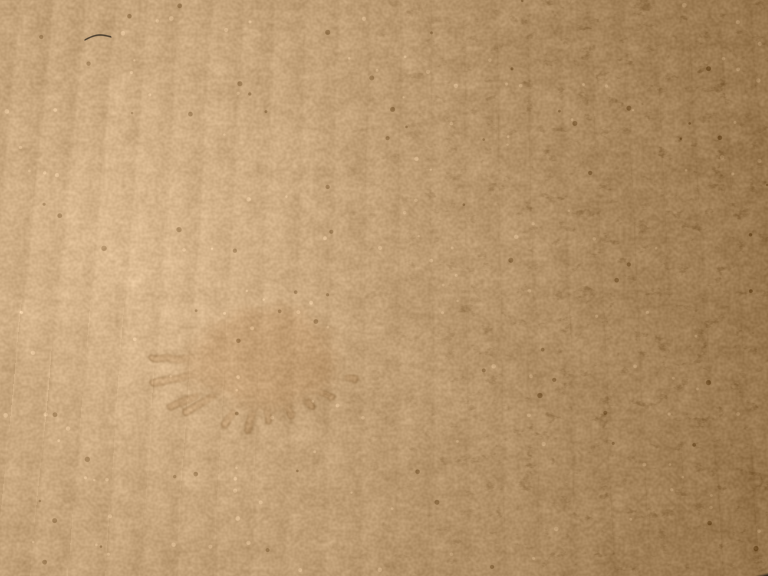
Write a Shadertoy shader that draws this texture.

```glsl
#define SHADE vec3(0.54, 0.41, 0.25)
#define LIT vec3(0.84, 0.71, 0.55)
#define STAIN_TINT vec3(-0.015, -0.035, -0.045)
#define FLUTE_PITCH 0.055
#define FLUTE_FAN 0.15
#define FLUTE_DEPTH 0.11
#define GRAIN 0.30
#define MOTTLE 0.22
#define STAIN_POS vec2(0.46, 0.375)
#define STAIN_SIZE vec2(0.14, 0.095)
#define DRIPS 11

float hash(vec2 p) {
    vec3 q = fract(p.xyx * vec3(0.1031, 0.1030, 0.0973));
    q += dot(q, q.yzx + 33.33);
    return fract((q.x + q.y) * q.z);
}

float corner(vec2 cell, vec2 offset) {
    float a = 6.2832 * hash(cell);
    return dot(vec2(cos(a), sin(a)), offset);
}

float gradientNoise(vec2 p) {
    vec2 i = floor(p), f = fract(p);
    vec2 u = f * f * f * (f * (f * 6.0 - 15.0) + 10.0);
    vec2 e = vec2(1.0, 0.0);
    return mix(mix(corner(i, f), corner(i + e, f - e), u.x),
               mix(corner(i + e.yx, f - e.yx), corner(i + 1.0, f - 1.0), u.x), u.y);
}

float fbm(vec2 p) {
    float sum = 0.0, amp = 0.5;
    for (int i = 0; i < 4; i++) {
        sum += amp * gradientNoise(p);
        p = mat2(1.6, 1.2, -1.2, 1.6) * p + 7.3;
        amp *= 0.6;
    }
    return sum;
}

float segment(vec2 p, vec2 a, vec2 b) {
    vec2 d = b - a;
    return length(p - a - d * clamp(dot(p - a, d) / dot(d, d), 0.0, 1.0));
}

// Corrugation: soft bands fanning out downward, with broken bright creases
float flutes(vec2 p) {
    float x = (p.x - 0.75) / (1.0 + FLUTE_FAN * (1.0 - p.y));
    x += 0.004 * gradientNoise(p * vec2(9.0, 4.0));
    float s = x / FLUTE_PITCH, f = fract(s), id = floor(s);
    float leftness = 1.0 - smoothstep(0.0, 1.1, p.x);
    float band = smoothstep(0.0, 0.12, f) * (1.0 - smoothstep(0.2, 1.0, f)) - 0.4;
    float edge = min(f, 1.0 - f);
    float broken = smoothstep(-0.1, 0.35, gradientNoise(vec2(id * 3.7, p.y * 8.0)));
    float crease = exp(-pow(edge / 0.05, 2.0)) * broken;
    float low = 1.0 - smoothstep(0.3, 0.85, p.y);
    return FLUTE_DEPTH * band * mix(0.45, 1.0, leftness)
         + crease * (0.2 * leftness * leftness * low - 0.06 * (1.0 - leftness));
}

// Dried liquid: x is the wet area, y is its dark rim
vec2 stain(vec2 p) {
    vec2 q = p - STAIN_POS;
    q += 0.035 * vec2(fbm(p * 14.0), fbm(p * 14.0 + 40.0));
    float body = (length(q / STAIN_SIZE) - 1.0) * STAIN_SIZE.y;
    float wet = 1.0 - smoothstep(-0.025, 0.008, body);
    float lower = 1.0 - smoothstep(-0.08, 0.06, q.y);
    float rim = 0.5 * exp(-pow(body / 0.006, 2.0)) * lower
              * smoothstep(-0.1, 0.3, gradientNoise(p * 25.0));
    for (int i = 0; i < DRIPS; i++) {
        float k = float(i), r = hash(vec2(k, 5.0));
        float a = mix(3.1, 6.1, (k + 0.6 * r) / float(DRIPS));
        vec2 dir = vec2(cos(a), sin(a));
        vec2 start = STAIN_POS + dir * STAIN_SIZE * mix(0.9, 1.1, r);
        float reach = mix(0.015, 0.045, hash(vec2(k, 9.0))) * (1.0 - 0.6 * dir.x);
        vec2 tip = start + normalize(dir * vec2(1.4, 0.8)) * reach;
        vec2 w = p + 0.004 * gradientNoise(p * 50.0);
        float d = segment(w, start, tip) - 0.006;
        float nearTip = 1.0 - smoothstep(0.0, reach + 0.008, length(p - tip));
        wet = max(wet, 0.8 * (1.0 - smoothstep(-0.003, 0.003, d)));
        rim = max(rim, exp(-pow(d / 0.003, 2.0)) * mix(0.3, 1.0, nearTip));
    }
    return vec2(wet, rim);
}

// Sparse specks, one candidate per cell
float specks(vec2 p, float cells, float share) {
    vec2 g = p * cells, id = floor(g);
    vec2 c = 0.25 + 0.5 * vec2(hash(id + 11.0), hash(id + 37.0));
    float radius = mix(0.06, 0.16, hash(id + 71.0));
    float aa = cells / iResolution.y;
    float dot1 = 1.0 - smoothstep(radius - aa * 0.5, radius + aa, length(fract(g) - c));
    return dot1 * step(1.0 - share, hash(id + 91.0));
}

void mainImage(out vec4 fragColor, in vec2 fragCoord) {
    vec2 uv = fragCoord / iResolution.xy;
    vec2 p = fragCoord / iResolution.y;
    float px = 1.0 / iResolution.y;

    // Lamp falloff from the left
    float tone = 1.05 - 1.05 * length((uv - vec2(0.18, 0.55)) * vec2(1.0, 0.6));
    tone += flutes(p);

    // Paper pulp: cloudy mottling, fibres and fine grain
    tone += MOTTLE * (0.7 * fbm(p * vec2(5.0, 8.0)) + fbm(p * vec2(22.0, 32.0) + 19.0));
    tone += GRAIN * (0.45 * gradientNoise(p * vec2(75.0, 110.0))
                   + 0.6 * gradientNoise(p * 175.0 + 60.0));
    float scuff = smoothstep(0.12, 0.4, fbm(p * vec2(30.0, 42.0) + 80.0));
    tone -= 0.25 * scuff * smoothstep(0.3, 1.0, p.x);
    tone += 0.3 * specks(p, 45.0, 0.05) - 0.5 * specks(p + 3.1, 38.0, 0.04);

    // Stain with drips
    vec2 wet = stain(p);
    tone -= 0.07 * wet.x + 0.27 * wet.y;
    vec3 color = mix(SHADE, LIT, tone) + STAIN_TINT * wet.x * 0.7;

    // Loose hair and shadowed corner
    float bend = 0.005 * sin((p.x - 0.148) * 75.0);
    float hair = segment(p - vec2(0.0, bend), vec2(0.148, 0.931), vec2(0.192, 0.937));
    color *= 1.0 - 0.6 * (1.0 - smoothstep(0.0, 0.001 + px, hair));
    color *= 1.0 - 0.7 * smoothstep(0.985, 1.0, uv.x * 0.7 + 0.3 - uv.y * 2.0);

    fragColor = vec4(clamp(color, 0.0, 1.0), 1.0);
}
```
